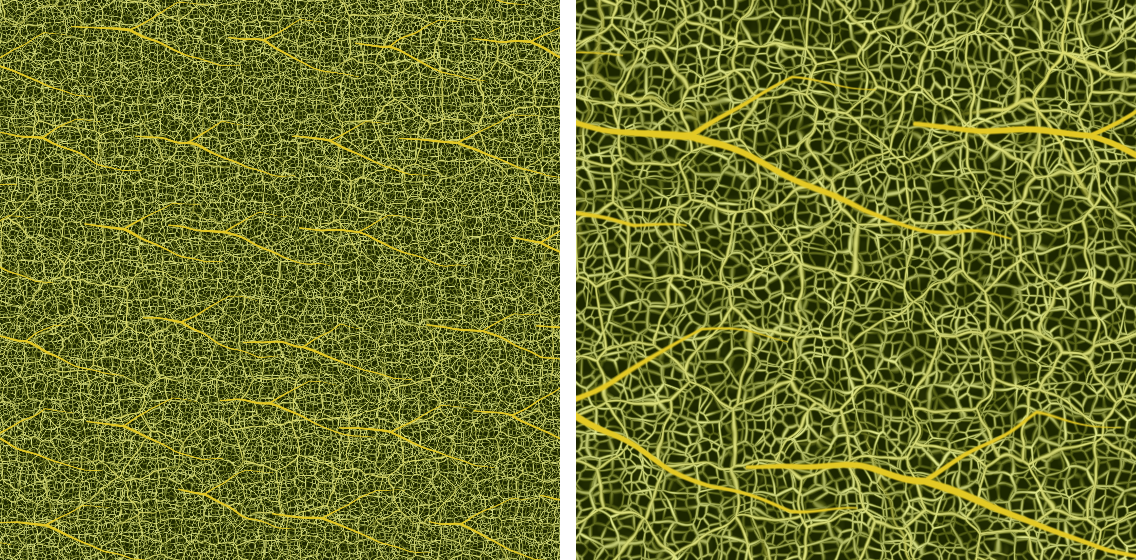
Left: the whole. Right: its middle third, enlarged.
Write a WebGL 1 fragment shader that draws this texture.

```glsl
precision highp float;
// Leaf skin: a net of veins over dark green tissue.
// Nested Voronoi borders, bent by noise, give the fine net, and
// jittered forks of tapered segments give the golden main veins.

uniform vec2 u_resolution;

vec2 hash2(vec2 p) {
  return fract(sin(vec2(dot(p, vec2(127.1, 311.7)),
                        dot(p, vec2(269.5, 183.3)))) * 43758.5453);
}

vec2 noise2(vec2 p) {
  vec2 i = floor(p), f = fract(p);
  f = f * f * (3.0 - 2.0 * f);
  return mix(mix(hash2(i), hash2(i + vec2(1.0, 0.0)), f.x),
             mix(hash2(i + vec2(0.0, 1.0)), hash2(i + 1.0), f.x), f.y);
}

// Distance to the closest Voronoi border, in canvas units
float netDistance(vec2 p, float cells) {
  p *= cells;
  vec2 cell = floor(p), local = fract(p), nearest = vec2(0.0);
  float best = 8.0, border = 8.0;
  for (int y = -1; y <= 1; y++)
    for (int x = -1; x <= 1; x++) {
      vec2 g = vec2(float(x), float(y));
      vec2 r = g + 0.13 + 0.74 * hash2(cell + g + cells) - local;
      if (dot(r, r) < best) { best = dot(r, r); nearest = r; }
    }
  for (int y = -2; y <= 2; y++)
    for (int x = -2; x <= 2; x++) {
      vec2 g = vec2(float(x), float(y));
      vec2 r = g + 0.13 + 0.74 * hash2(cell + g + cells) - local;
      vec2 gap = r - nearest;
      if (dot(gap, gap) > 0.00001)
        border = min(border, dot(0.5 * (r + nearest), normalize(gap)));
    }
  return border / cells;
}

float vein(float distance, float width) {
  return 1.0 - smoothstep(0.0, width, distance);
}

// Signed distance to a segment whose half width runs from wa to wb
float taper(vec2 p, vec2 a, vec2 b, float wa, float wb) {
  vec2 ab = b - a;
  float h = clamp(dot(p - a, ab) / dot(ab, ab), 0.0, 1.0);
  return length(p - a - ab * h) - mix(wa, wb, h);
}

// One stem that splits into a long lower and a thin upper branch
float fork(vec2 p, vec2 rnd) {
  vec2 low = vec2(0.08 + 0.03 * rnd.x, -0.045);
  vec2 lowEnd = low + vec2(0.05, -0.015);
  vec2 high = vec2(0.11, 0.06) * (0.45 + 0.5 * rnd.y);
  float d = taper(p, vec2(-0.04 - 0.07 * rnd.x, 0.008), vec2(0.0), 0.0010, 0.0020);
  d = min(d, taper(p, vec2(0.0), low, 0.0020, 0.0011));
  d = min(d, taper(p, low, lowEnd, 0.0011, 0.0008));
  d = min(d, taper(p, lowEnd, lowEnd + vec2(0.035, -0.002), 0.0008, 0.0003));
  d = min(d, taper(p, vec2(0.0), high, 0.0014, 0.0006));
  return min(d, taper(p, high, high + vec2(0.05, -0.005), 0.0006, 0.0));
}

float mainVeins(vec2 p) {
  vec2 grid = vec2(4.0, 6.0), cell = floor(p * grid);
  float d = 1.0;
  for (int y = -1; y <= 1; y++)
    for (int x = -1; x <= 1; x++) {
      vec2 id = cell + vec2(float(x), float(y));
      vec2 rnd = hash2(id + 17.0);
      vec2 node = (id + 0.28 + 0.44 * rnd) / grid;
      node.x += 0.12 * (mod(id.y, 2.0) - 0.5);
      d = min(d, fork(p - node, hash2(id + 53.0)));
    }
  return d;
}

void main() {
  vec2 p = gl_FragCoord.xy / u_resolution.y;
  vec2 bent = p + 0.007 * (noise2(p * 28.0) - 0.5);
  vec2 wavy = bent + 0.005 * (noise2(p * 95.0) - 0.5);

  // Net, from broken veinlets around dark spots up to the wide cells
  vec2 patches = noise2(p * 115.0 + 9.0);
  float tiny = vein(netDistance(wavy, 148.0), 0.0016) * (0.35 + 0.6 * patches.x);
  float fine = vein(netDistance(wavy, 64.0), 0.0018) * (0.62 + 0.42 * patches.y);
  float medium = vein(netDistance(wavy, 28.0), 0.0019);
  float wide = vein(netDistance(wavy + 0.3, 11.0), 0.0023)
             * smoothstep(0.3, 0.65, noise2(p * 8.0).x);
  float tone = max(max(tiny, fine), max(0.95 * medium, wide));
  tone += 0.14 * (noise2(p * 230.0).y - 0.5);

  // Tissue through olive to pale yellow
  vec3 color = mix(vec3(0.11, 0.15, 0.0), vec3(0.33, 0.37, 0.08),
                   clamp(tone / 0.4, 0.0, 1.0));
  color = mix(color, vec3(0.87, 0.90, 0.55), clamp((tone - 0.4) / 0.6, 0.0, 1.0));
  color = mix(color, vec3(0.86, 0.80, 0.22), 0.35 * max(wide, 0.5 * medium));

  // Golden main veins
  float gold = 1.0 - smoothstep(-0.0006, 0.0010, mainVeins(bent));
  color = mix(color, vec3(0.89, 0.79, 0.14), gold);
  gl_FragColor = vec4(color, 1.0);
}
```
